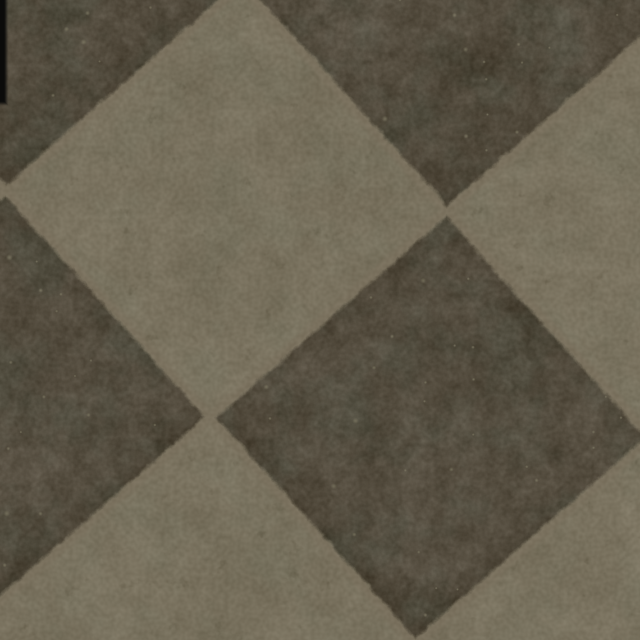
Reproduce this texture procedurally as a WebGL 2 fragment shader.

```glsl
#version 300 es
precision highp float;
// Worn two-tone stone floor: a skewed checkerboard of large pale and dark tiles.
// Tile space is an affine lattice; pale joints inset the dark tiles, and layered
// gradient noise adds mottling, ragged edges, grain and mineral specks.

uniform vec2 u_resolution;
out vec4 fragColor;

// Lattice: one joint crossing and the two tile edges leaving it
const vec2 CROSSING = vec2(0.329, 0.348);
const vec2 EDGE_U = vec2(0.369, 0.322);
const vec2 EDGE_V = vec2(0.320, -0.354);
const float JOINT_HALF = 0.0065;
const float EDGE_ROUGHNESS = 0.007;
const float EDGE_SOFTNESS = 0.0042;

// Colours
const vec3 PALE_STONE = vec3(0.475, 0.445, 0.370);
const vec3 DARK_STONE = vec3(0.326, 0.296, 0.242);
const vec3 JOINT_COLOR = vec3(0.478, 0.442, 0.368);
const vec3 SPECK_COLOR = vec3(0.470, 0.450, 0.370);
const vec3 COOL_TINT = vec3(-0.008, 0.008, 0.008);
const vec3 SHADOW_COLOR = vec3(0.045, 0.045, 0.040);

// Wear
const float PALE_CONTRAST = 0.105;
const float DARK_CONTRAST = 0.150;
const float TILE_VARIATION = 0.014;
const float GRAIN = 0.036;
const float SPECK_GRID = 38.0;
const float SPECK_CHANCE = 0.09;
const vec2 SHADOW_CORNER = vec2(0.010, 0.838);

// Integer hash of a cell, giving two values in 0..1
vec2 hash2(vec2 cell) {
    uvec2 q = uvec2(ivec2(cell)) * uvec2(1597u, 3812u) + 7919u;
    q = q * 1664525u + 1013904u;
    q.x += q.y * 1664525u;
    q.y += q.x * 1664525u;
    q ^= q >> 16u;
    q.x += q.y * 1664525u;
    q.y += q.x * 1664525u;
    q ^= q >> 16u;
    return vec2(q & 65535u) / 65535.0;
}

float cornerRamp(vec2 cell, vec2 offset) {
    float angle = 6.2832 * hash2(cell).x;
    return dot(vec2(cos(angle), sin(angle)), offset);
}

float gradientNoise(vec2 p) {
    vec2 i = floor(p), f = p - i;
    vec2 w = f * f * f * (f * (f * 6.0 - 15.0) + 10.0);
    vec2 e = vec2(1.0, 0.0);
    float low = mix(cornerRamp(i, f), cornerRamp(i + e, f - e), w.x);
    float high = mix(cornerRamp(i + e.yx, f - e.yx), cornerRamp(i + 1.0, f - 1.0), w.x);
    return mix(low, high, w.y);
}

float fbm(vec2 p) {
    float sum = 0.0, amplitude = 0.5;
    for (int octave = 0; octave < 4; octave++) {
        sum += amplitude * gradientNoise(p);
        p = mat2(1.6, 1.2, -1.2, 1.6) * p + 11.3;
        amplitude *= 0.62;
    }
    return sum;
}

// Sparse soft flecks, one candidate per grid cell
float specks(vec2 p) {
    vec2 cell = floor(p * SPECK_GRID);
    vec2 place = hash2(cell + 101.0), kind = hash2(cell + 577.0);
    float d = length(fract(p * SPECK_GRID) - mix(vec2(0.25), vec2(0.75), place));
    float radius = mix(0.10, 0.24, kind.y * kind.y);
    return step(kind.x, SPECK_CHANCE) * (1.0 - smoothstep(0.0, radius, d));
}

void main() {
    vec2 p = gl_FragCoord.xy / u_resolution;
    float pixel = 1.0 / min(u_resolution.x, u_resolution.y);

    // Tile coordinates, and distance to the nearest joint in canvas units
    mat2 toTile = inverse(mat2(EDGE_U, EDGE_V));
    vec2 st = toTile * (p - CROSSING);
    vec2 tile = floor(st);
    vec2 scale = vec2(length(vec2(toTile[0].x, toTile[1].x)),
                      length(vec2(toTile[0].y, toTile[1].y)));
    vec2 gap = (0.5 - abs(fract(st) - 0.5)) / scale;
    float edge = min(gap.x, gap.y);
    float isDark = 1.0 - mod(tile.x + tile.y, 2.0);

    // Each tile takes its own piece of stone
    vec2 variety = hash2(tile + 40.0);
    vec2 q = p + variety * 7.0;
    float clouds = fbm(q * 5.0);
    float mottle = fbm(q * 17.0 + 3.0);
    float blotches = fbm(q * 48.0 + 15.0);
    float cool = smoothstep(-0.15, 0.35, fbm(q * 9.0 + 21.0));
    float tone = (variety.x - 0.5) * TILE_VARIATION;

    // Pale stone: soft clouds and faint pits
    float pits = smoothstep(0.18, 0.50, fbm(q * 26.0 + 9.0));
    vec3 pale = PALE_STONE + tone;
    pale += PALE_CONTRAST * (0.5 * clouds + 0.45 * mottle + 0.35 * blotches);
    pale += 0.5 * COOL_TINT * cool - 0.050 * pits;
    pale = mix(JOINT_COLOR, pale, smoothstep(0.0, 0.014, edge));

    // Dark stone: strong mottling, deeper rim, cool patches, flecks
    float rim = 1.0 - smoothstep(0.005, 0.050, edge);
    vec3 dark = DARK_STONE + tone;
    dark += DARK_CONTRAST * (0.5 * clouds + 0.55 * mottle + 0.5 * blotches);
    dark += COOL_TINT * cool - 0.026 * rim;
    dark = mix(dark, SPECK_COLOR, 0.75 * specks(q));

    // Ragged, soft boundary of the dark tiles against the pale joint
    float ragged = edge - JOINT_HALF + EDGE_ROUGHNESS * fbm(p * 48.0);
    float blur = max(EDGE_SOFTNESS, pixel);
    vec3 color = mix(pale, dark, isDark * smoothstep(-blur, blur, ragged));
    color += GRAIN * gradientNoise(p * 140.0 + 5.0);

    // Narrow shadowed upright at the upper left border
    vec2 inside = vec2(SHADOW_CORNER.x - p.x, p.y - SHADOW_CORNER.y);
    color = mix(color, SHADOW_COLOR, smoothstep(-blur, blur, min(inside.x, inside.y)));
    fragColor = vec4(color, 1.0);
}
```
